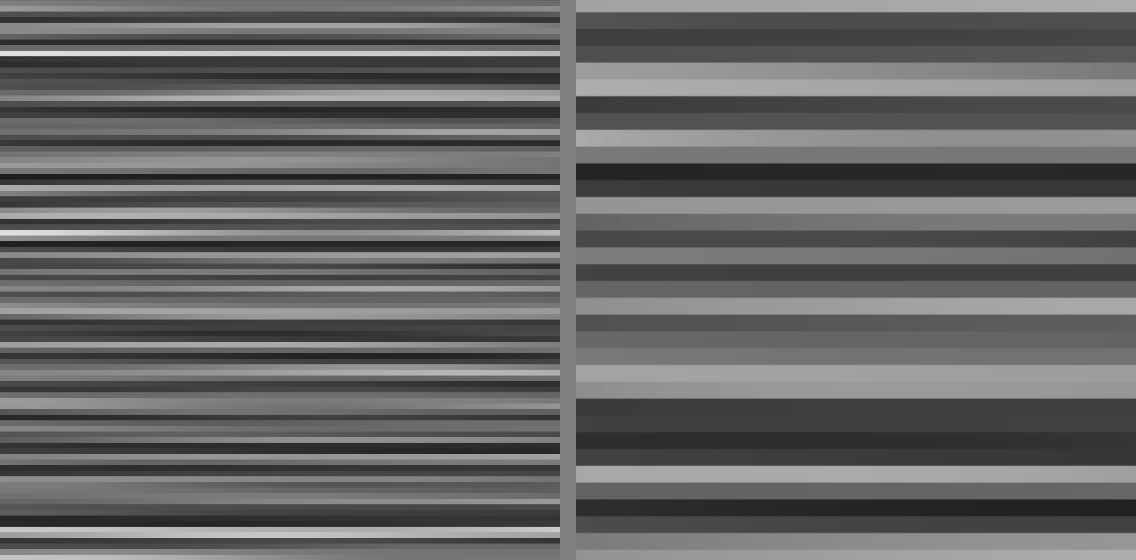
Left: the whole. Right: its middle third, enlarged.
Write a three.js fragment shader that draws this texture.

```glsl
// Draws grey horizontal streaks: crisp thin rows of brushed noise that drift slowly across.
varying vec2 vUv;

#define CELLS 100.0        // rows (and fine columns) across the canvas
#define BAND_PERIOD 4.3    // typical spacing of bright rows, in rows
#define DRIFT 0.4          // share of tone that changes along a row
#define DRIFT_SCALE 1.7    // drift knots across the canvas
#define EDGE 0.12          // softness of row edges, in rows
#define MID_GREY 0.37
#define CONTRAST 0.178
#define HIGHLIGHT 0.025    // skews the tones towards rare bright rows
#define SEED 5.0

float hash(vec2 p) {
  return fract(sin(dot(p, vec2(127.1, 311.7)) + SEED) * 43758.5453);
}

// Even random value with zero mean and unit deviation
float signedHash(vec2 p) {
  return (hash(p) - 0.5) * 3.4641;
}

// Random level of one row, varying smoothly along x
float rowLevel(float row, float x) {
  float along = x * DRIFT_SCALE + 8.0 * hash(vec2(3.3, row));
  float knot = floor(along);
  float blend = smoothstep(0.0, 1.0, along - knot);
  float drift = mix(signedHash(vec2(knot, row)), signedHash(vec2(knot + 1.0, row)), blend);
  float base = signedHash(vec2(-40.0, row));
  return base * sqrt(1.0 - DRIFT * DRIFT) + drift * DRIFT;
}

// Band-pass filter over neighbouring rows, then tone curve
float rowTone(float row, float x) {
  float sum = 0.0;
  float power = 0.0;
  for (int i = -3; i <= 3; i++) {
    float k = float(i);
    float weight = cos(6.2832 * k / BAND_PERIOD) * exp(-k * k / 4.0);
    sum += weight * rowLevel(row + k, x);
    power += weight * weight;
  }
  float level = sum * inversesqrt(power);
  return clamp(MID_GREY + CONTRAST * level + HIGHLIGHT * level * level, 0.0, 1.0);
}

void main() {
  float x = (floor(vUv.x * CELLS) + 0.5) / CELLS;
  float y = vUv.y * CELLS;
  float row = floor(y);

  // Short blend into the row above keeps the edges smooth
  float edge = smoothstep(1.0 - EDGE, 1.0, y - row);
  float grey = mix(rowTone(row, x), rowTone(row + 1.0, x), edge);

  gl_FragColor = vec4(vec3(grey), 1.0);
}
```
